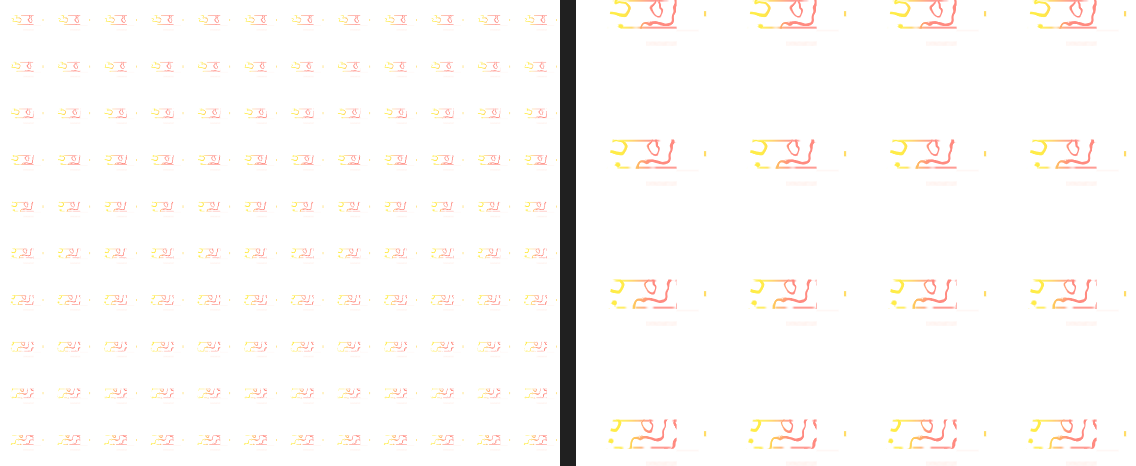
Left, the full canvas; right, a detail of the centre.
Reproduce this pattern procedurally as a Shadertoy shader.

```glsl
// Grid of small slanted strips of veined contours, fading from yellow to coral on white.

float hash(vec2 p) {
    p = fract(p * vec2(0.1031, 0.1130));
    p += dot(p, p.yx + 33.33);
    return fract((p.x + p.y) * p.x * 17.0);
}

float noise(vec2 p) {
    vec2 i = floor(p), f = fract(p);
    f = f * f * (3.0 - 2.0 * f);
    return mix(mix(hash(i), hash(i + vec2(1, 0)), f.x),
               mix(hash(i + vec2(0, 1)), hash(i + vec2(1, 1)), f.x), f.y);
}

float boxDistance(vec2 p, vec2 center, vec2 halfSize) {
    vec2 d = abs(p - center) - halfSize;
    return length(max(d, 0.0)) + min(max(d.x, d.y), 0.0);
}

// Coverage of a shape from its signed distance
float cover(float d, float pixel) {
    return clamp(0.5 - d / pixel, 0.0, 1.0);
}

float veinField(vec2 p, vec2 drift) {
    vec2 s = p / vec2(5.2, 4.6) + drift;
    return 0.8 * noise(s) + 0.2 * noise(s * 2.3 + 9.0) - 0.48;
}

// Approximate distance to the zero contour of the field
float veinDistance(vec2 p, vec2 drift) {
    float f = veinField(p, drift), e = 0.25;
    vec2 slope = vec2(veinField(p + vec2(e, 0), drift) - f,
                      veinField(p + vec2(0, e), drift) - f) / e;
    return abs(f) / max(length(slope), 0.05);
}

void mainImage(out vec4 fragColor, in vec2 fragCoord) {
    // Twelve square cells across, counted from the top; 64 units per cell
    vec2 grid = vec2(fragCoord.x, iResolution.y - fragCoord.y) * 12.0 / iResolution.x;
    vec2 cell = floor(grid);
    vec2 p = fract(grid) * 64.0;
    float pixel = 768.0 / iResolution.x;

    // Veins drift slowly from row to row, barely from column to column
    vec2 drift = vec2(30.0 + cell.y * 0.28 + cell.x * 0.012, 12.0 + cell.y * 0.17);
    float weight = mix(0.15, 0.95, noise(p / 4.0 + drift * 2.0));
    float ink = cover(veinDistance(p, drift) - weight, pixel);

    // Broken rules along the top and bottom of the strip
    float gaps = smoothstep(0.25, 0.55, noise(vec2(p.x / 4.5, p.y > 27.5 ? 3.0 : 8.0) + drift));
    float rule = cover(abs(abs(p.y - 27.5) - 6.2) - 0.5, pixel);
    ink = max(ink, rule * gaps * 0.85);

    // Strip outline with a slanted left end
    float strip = boxDistance(p, vec2(30.0, 27.5), vec2(16.0, 6.7));
    strip = max(strip, 16.8 - p.x - (p.y - 21.0) * 0.21);
    ink *= cover(strip, pixel);

    vec3 tint = mix(vec3(1.0, 0.92, 0.22), vec3(1.0, 0.50, 0.46), smoothstep(20.0, 36.0, p.x));
    vec3 color = mix(vec3(1.0), tint, ink * 0.92);

    // Small amber tick to the right
    float tick = boxDistance(p, vec2(59.0, 27.3), vec2(0.5, 1.2));
    color = mix(color, vec3(1.0, 0.83, 0.25), cover(tick, pixel) * 0.8);

    // Faint blush below the strip
    float blush = cover(boxDistance(p, vec2(39.0, 41.0), vec2(7.0, 1.0)), pixel)
                * (0.5 + 0.5 * noise(p));
    blush = max(blush, 0.6 * cover(boxDistance(p, vec2(51.0, 35.0), vec2(5.0, 0.4)), pixel));
    color = mix(color, vec3(1.0, 0.90, 0.87), blush * 0.5);

    fragColor = vec4(color, 1.0);
}
```
